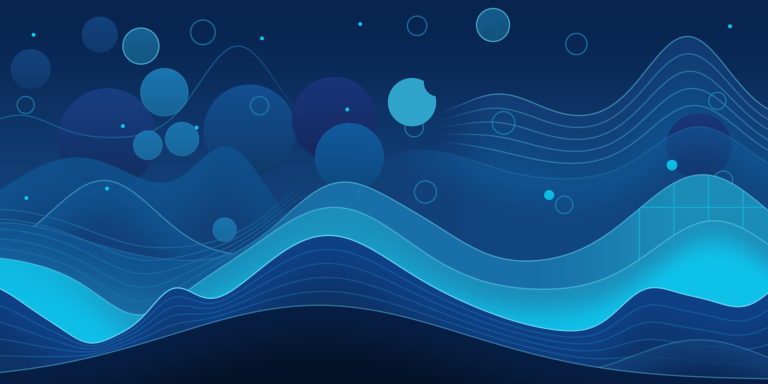
This background is drawn by a WebGL 2 fragment shader. Its source:

```glsl
#version 300 es
precision highp float;
uniform vec2 u_resolution;
out vec4 fragColor;

#define NIGHT vec3(0.03, 0.14, 0.31)
#define OCEAN vec3(0.07, 0.25, 0.47)
#define BLUE vec3(0.06, 0.33, 0.57)
#define STEEL vec3(0.1, 0.45, 0.67)
#define TEAL vec3(0.11, 0.57, 0.74)
#define CYAN vec3(0.05, 0.78, 0.93)
#define PLUM vec3(0.09, 0.18, 0.42)
#define GLINT vec3(0.4, 0.84, 0.95)
#define LINE_WIDTH 0.0018

float hash(vec2 p) {
    return fract(sin(dot(p, vec2(127.1, 311.7))) * 43758.5);
}
float bump(float x, float center, float width, float height) {
    float t = (x - center) / width;
    return height * exp(-t * t);
}

// Wave outlines, back to front
float ridge(float x) {
    return 0.685 + bump(x, 1.3, 0.14, 0.07) + bump(x, 1.79, 0.15, 0.22);
}
float ribbon(float x) {
    return 0.53 + bump(x, 1.1, 0.2, 0.08) + bump(x, 1.82, 0.17, 0.14);
}
float swell(float x) {
    return 0.31 + bump(x, 0.885, 0.2, 0.21) + bump(x, 1.83, 0.24, 0.235)
        + bump(x, 0.0, 0.3, 0.11) + bump(x, 1.12, 0.15, 0.06);
}
float surf(float x) {
    return 0.24 + bump(x, 0.87, 0.27, 0.22) + bump(x, 1.86, 0.22, 0.185)
        + bump(x, -0.05, 0.3, 0.09) + bump(x, 0.36, 0.13, -0.08);
}
float slope(float x) {
    return 0.13 + bump(x, 0.85, 0.27, 0.255) + bump(x, -0.05, 0.16, 0.13)
        + bump(x, 0.45, 0.08, 0.09) + bump(x, 0.234, 0.07, -0.03)
        + bump(x, 1.2, 0.2, 0.04) + bump(x, 1.68, 0.1, 0.1)
        + bump(x, 1.83, 0.12, 0.08) + bump(x, 2.08, 0.12, 0.15);
}
float foothill(float x) {
    return 0.012 + bump(x, 0.83, 0.54, 0.193);
}

// Smooth coverage of a shape and of a thin line on its edge
float fill(float d) {
    return smoothstep(-0.7, 0.7, d * u_resolution.y);
}
float stroke(float d) {
    return fill(LINE_WIDTH - abs(d));
}
// Turns a height difference into a distance across the slope
float across(float d) {
    return d / max(length(vec2(dFdx(d), dFdy(d))) * u_resolution.y, 0.001);
}
void ink(inout vec3 col, float d, vec3 tint, float opacity) {
    col = mix(col, tint, stroke(d) * opacity);
}
void wave(inout vec3 col, float d, vec3 top, vec3 deep, float depth, float opacity, float rim) {
    float s = across(d);
    col = mix(col, mix(top, deep, smoothstep(0.0, depth, d)), fill(s) * opacity);
    ink(col, s, GLINT, rim);
}
void disc(inout vec3 col, vec2 offset, float radius, vec3 tint, float rim) {
    float d = radius - length(offset);
    col = mix(col, tint * (1.0 + 1.5 * offset.y), fill(d) * 0.9);
    ink(col, d, GLINT, rim);
}

void main() {
    vec2 p = gl_FragCoord.xy / u_resolution.y;
    float x = p.x, y = p.y;
    float east = smoothstep(1.12, 1.3, x);
    float west = 1.0 - smoothstep(0.6, 0.85, x);
    vec3 col = mix(OCEAN, NIGHT, smoothstep(0.45, 1.0, y));

    // Soft distant shapes
    disc(col, p - vec2(0.28, 0.64), 0.13, mix(PLUM, OCEAN, 0.4), 0.0);
    disc(col, p - vec2(0.65, 0.66), 0.12, mix(OCEAN, BLUE, 0.3), 0.0);
    disc(col, p - vec2(0.87, 0.69), 0.11, PLUM, 0.0);
    disc(col, p - vec2(0.91, 0.59), 0.09, BLUE, 0.0);
    disc(col, p - vec2(0.08, 0.82), 0.052, OCEAN, 0.0);
    disc(col, p - vec2(0.26, 0.91), 0.047, OCEAN, 0.0);

    // Right ridge with nested contours
    wave(col, ridge(x) - y, OCEAN, BLUE, 0.25, 0.8 * east, 0.45 * east);
    for (int i = 1; i < 5; i++) {
        float contour = mix(ridge(x), ribbon(x), float(i) * 0.19);
        ink(col, across(contour - y), GLINT, 0.3 * east);
    }
    disc(col, p - vec2(1.82, 0.62), 0.085, PLUM, 0.0);
    wave(col, ribbon(x) - y, BLUE, OCEAN, 0.12, 0.65 * smoothstep(0.95, 1.2, x), 0.12 * east);

    // Left hills
    float farHill = 0.38 + bump(x, 0.2, 0.28, 0.21) + bump(x, 0.6, 0.13, 0.21);
    float nearHill = 0.33 + bump(x, 0.27, 0.19, 0.2);
    wave(col, farHill - y, BLUE, OCEAN, 0.22, 0.8 * west, 0.0);
    wave(col, nearHill - y, BLUE, OCEAN, 0.16, 0.8 * west, 0.4 * west);
    float crest = 0.64 + bump(x, 0.62, 0.14, 0.24) + bump(x, 0.05, 0.12, 0.06);
    ink(col, across(crest - y), STEEL, 0.6 * west);

    // Scattered rings and sparks
    vec2 cell = floor(p * 5.0);
    vec2 jitter = vec2(hash(cell), hash(cell + 17.0));
    float r = length(fract(p * 5.0) - 0.3 - 0.4 * jitter) / 5.0;
    float pick = hash(cell + 41.0);
    float sky = smoothstep(0.36, 0.44, y);
    ink(col, r - 0.021 - 0.013 * jitter.x, TEAL, step(0.55, pick) * sky * 0.65);
    col = mix(col, CYAN, fill(0.005 - r) * step(pick, 0.25) * sky);

    // Large discs and the bitten moon
    disc(col, p - vec2(0.367, 0.88), 0.047, STEEL * 0.85, 0.6);
    disc(col, p - vec2(0.428, 0.76), 0.062, STEEL, 0.15);
    disc(col, p - vec2(0.385, 0.622), 0.038, STEEL, 0.1);
    disc(col, p - vec2(0.474, 0.638), 0.044, STEEL, 0.1);
    disc(col, p - vec2(0.585, 0.402), 0.031, STEEL, 0.1);
    disc(col, p - vec2(1.284, 0.935), 0.043, STEEL * 0.8, 0.6);
    disc(col, p - vec2(1.75, 0.57), 0.014, CYAN, 0.0);
    disc(col, p - vec2(1.43, 0.492), 0.013, CYAN, 0.0);
    float bite = length(p - vec2(1.14, 0.785)) - 0.036;
    float moon = min(0.063 - length(p - vec2(1.073, 0.734)), bite);
    col = mix(col, mix(TEAL, GLINT, 0.25), fill(moon));

    // Translucent swell with a lattice, then bright surf
    float glow = smoothstep(1.35, 1.8, x);
    vec3 crown = mix(mix(BLUE, STEEL, smoothstep(0.4, 0.85, x)), TEAL, glow);
    wave(col, swell(x) - y, crown, mix(STEEL, TEAL, glow), 0.2, 0.92, 0.5 - 0.35 * west);
    float bars = stroke((fract((x - 1.62) / 0.09) - 0.5) * 0.09);
    float lattice = max(bars, stroke(y - 0.46)) * fill(swell(x) - y);
    col = mix(col, CYAN, lattice * step(1.64, x) * 0.5);
    vec3 surfTop = mix(TEAL, CYAN, bump(x, 0.0, 0.35, 0.9));
    wave(col, surf(x) - y, surfTop, mix(CYAN, TEAL, bump(x, 0.87, 0.3, 0.8)), 0.11, 0.9, 0.45);
    for (int i = 1; i < 6; i++) {
        float strand = mix(surf(x), swell(x) + 0.06, float(i) / 6.0);
        ink(col, across(strand - y), STEEL, 0.6 * west);
    }

    // Front slope with flowing lines, then the dark foothill
    wave(col, slope(x) - y, OCEAN * vec3(0.8, 1.0, 1.12), mix(OCEAN, NIGHT, 0.5), 0.2, 1.0, 0.85);
    for (int i = 1; i < 5; i++) {
        float strand = mix(foothill(x), slope(x), float(i) * 0.2);
        ink(col, across(strand - y), STEEL, 0.45);
    }
    wave(col, 0.01 + bump(x, 1.82, 0.24, 0.105) - y, OCEAN, NIGHT, 0.12, 0.8, 0.25);
    wave(col, foothill(x) - y, NIGHT * 0.85, NIGHT * 0.5, 0.18, 1.0, 0.4);

    fragColor = vec4(col, 1.0);
}
```
